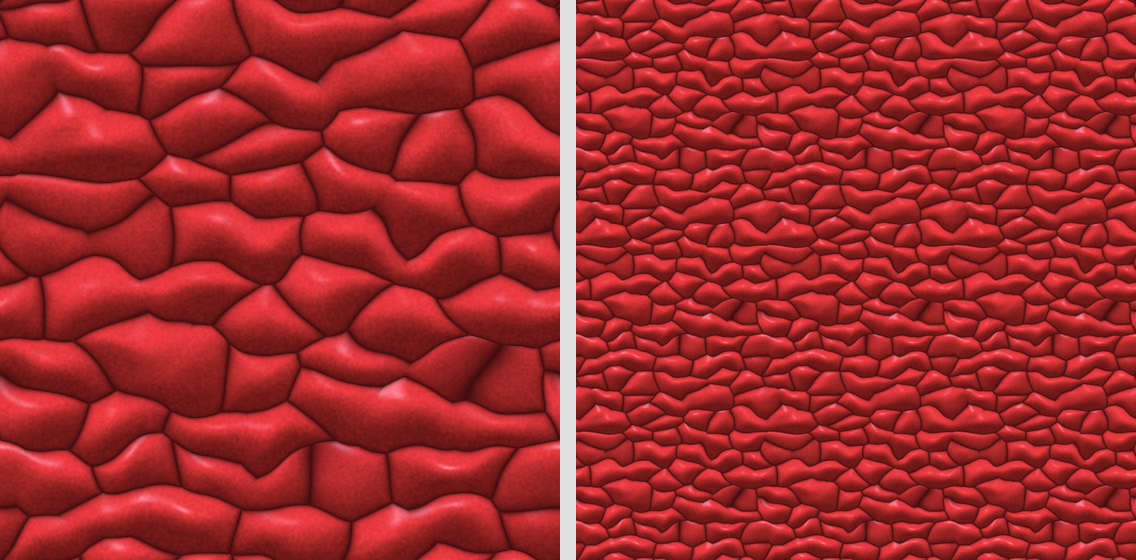
Left: one tile. Right: repeated 3 by 3.
Write a Shadertoy shader that draws this texture.

```glsl
// Tiling wall of puffed, glossy red pillows, lit from above, with dark seams and fine grain.
#define GRID vec2(7.0, 10.0)      // lumps across and up
#define STRETCH vec2(0.9, 1.0)    // distance metric, widens the lumps
#define JITTER 0.85
#define MERGE 0.45                // chance that a lump joins its left neighbour
#define WARP 0.042                // bending of the outlines
#define SEAM_SHARPNESS 16.0
#define GRAIN 0.11
#define SHADE vec3(0.44, 0.096, 0.094)
#define BODY vec3(0.645, 0.155, 0.150)
#define LIT vec3(0.92, 0.225, 0.25)
#define SEAM vec3(0.25, 0.045, 0.05)
#define GLOSS vec3(0.09, 0.30, 0.36)

float hash(vec2 p) {
    vec3 q = fract(vec3(p.xyx) * 0.1031);
    q += dot(q, q.yzx + 33.33);
    return fract((q.x + q.y) * q.z);
}

// Value noise that wraps after `cells` repeats
float wrapNoise(vec2 uv, vec2 cells, float seed) {
    vec2 p = uv * cells, i = floor(p), f = p - i;
    f = f * f * f * (f * (f * 6.0 - 15.0) + 10.0);
    vec2 a = mod(i, cells) + seed, b = mod(i + 1.0, cells) + seed;
    return mix(mix(hash(a), hash(vec2(b.x, a.y)), f.x),
               mix(hash(vec2(a.x, b.y)), hash(b), f.x), f.y);
}

// Offset from the centre of a lump to p, in stretched cell units
vec2 fromCentre(vec2 p, vec2 cell) {
    vec2 id = mod(cell, GRID);
    vec2 jitter = vec2(hash(id + 17.3), hash(id + 71.9)) - 0.5;
    return (p - cell - 0.5 - JITTER * jitter) * STRETCH;
}

// Rounded distance, so that lumps have soft crowns
float softLength(vec2 r) {
    return sqrt(dot(r, r) + 0.07);
}

// Lumps of one row are chained into wider pillows that share a number
float pillowOf(vec2 cell) {
    vec2 id = mod(cell, GRID);
    for (int k = 0; k < 2; k++) {
        if (hash(id + 137.0) > MERGE) break;
        id.x = mod(id.x - 1.0, GRID.x);
    }
    return id.x + id.y * GRID.x;
}

void mainImage(out vec4 fragColor, in vec2 fragCoord) {
    vec2 uv = fragCoord / iResolution.xy;
    vec2 bend = vec2(wrapNoise(uv, vec2(9.0), 3.0), wrapNoise(uv, vec2(11.0), 43.0)) - 0.5;
    vec2 p = (uv + WARP * bend) * GRID;
    vec2 base = floor(p);

    // Nearest lump and the pillow it belongs to
    float ownDist = 1e3;
    vec2 ownCell = base;
    for (int y = -2; y <= 2; y++)
    for (int x = -2; x <= 2; x++) {
        vec2 cell = base + vec2(x, y);
        float d = softLength(fromCentre(p, cell));
        if (d < ownDist) { ownDist = d; ownCell = cell; }
    }
    float pillow = pillowOf(ownCell);

    // Distance to other pillows, and smoothly weighted slopes
    float otherDist = 1e3;
    vec3 own = vec3(0.0), other = vec3(0.0);
    for (int y = -2; y <= 2; y++)
    for (int x = -2; x <= 2; x++) {
        vec2 cell = base + vec2(x, y);
        vec2 r = fromCentre(p, cell);
        float d = softLength(r);
        vec3 slope = vec3(r / d, 1.0) * exp(-6.0 * d);
        if (pillowOf(cell) == pillow) {
            own += slope;
        } else {
            other += slope;
            otherDist = min(otherDist, d);
        }
    }
    float edge = max(otherDist - ownDist, 0.0);
    vec2 facing = own.xy / own.z - other.xy / max(other.z, 1e-9);

    // Light from above, slightly from the left
    float light = 0.52 + 0.40 * dot(facing, vec2(-0.12, 1.0));
    light += 0.12 * (wrapNoise(uv, vec2(7.0), 91.0) - 0.5);
    light = clamp(light, 0.0, 1.0);
    vec3 color = mix(SHADE, BODY, smoothstep(0.0, 0.6, light));
    color = mix(color, LIT, smoothstep(0.42, 0.92, light));

    // Small glossy spot near the crown, of varying strength
    vec2 miss = (facing - vec2(-0.1, 1.05)) * vec2(3.2, 5.5);
    float shine = mix(0.1, 1.0, hash(mod(ownCell, GRID) + 205.0));
    color += GLOSS * shine * exp(-dot(miss, miss));

    // Grain, then the dark seams
    float grain = wrapNoise(uv, vec2(256.0), 7.0) + wrapNoise(uv, vec2(210.0), 19.0) - 1.0;
    color *= 1.0 + GRAIN * grain * (1.4 - 0.8 * light);
    color = mix(color, SEAM, exp(-SEAM_SHARPNESS * edge));
    fragColor = vec4(clamp(color, 0.0, 1.0), 1.0);
}
```
